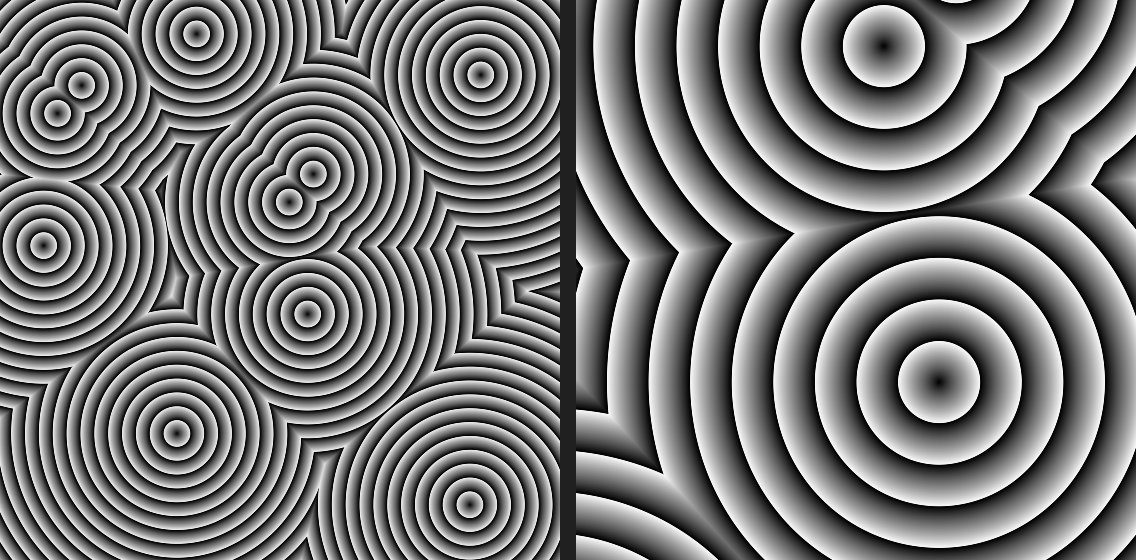
Left: the whole. Right: its middle third, enlarged.
Reproduce this pattern procedurally as a Shadertoy shader.

```glsl
// Concentric sawtooth ripples around scattered sources, meeting along cell borders.
// Cellular noise: the distance to the nearest source is repeated with fract,
// fading from black to white outward and dropping sharply back to black.

#define RINGS 40.4                     // ripples per canvas height
#define PARENTS 8                      // well separated sources
#define LAYOUT_SHIFT vec2(0.07, 0.26)  // moves the whole scatter
#define SCATTER 0.04                   // irregularity of the sources
#define TWIN_OFFSET vec2(-0.043, -0.05)// from a source to its close twin
#define TONE_BEND 0.022                // keeps the extreme tones scarcer

// Low-discrepancy sequence with a sine wobble
vec2 sourcePosition(int index) {
    float i = float(index);
    vec2 spread = fract(LAYOUT_SHIFT + i * vec2(0.75488, 0.56984));
    return spread + SCATTER * sin(i * i * vec2(1.0, 2.0));
}

float nearestSource(vec2 p) {
    float nearest = 10.0;
    for (int i = 1; i <= PARENTS; i++) {
        vec2 source = sourcePosition(i);
        nearest = min(nearest, distance(p, source));

        // Some sources come as close pairs
        bool hasTwin = i > 5 && i % 2 == 0;
        if (hasTwin) nearest = min(nearest, distance(p, source + TWIN_OFFSET));
    }
    return nearest;
}

// One ripple: nearly linear ramp with a one-pixel drop at its end
float ripple(float phase, float pixelWidth) {
    float t = fract(phase);
    float tone = t + TONE_BEND * sin(6.2832 * t);
    return tone * (1.0 - smoothstep(1.0 - pixelWidth, 1.0, t));
}

void mainImage(out vec4 fragColor, in vec2 fragCoord) {
    vec2 p = fragCoord / iResolution.y;
    float pixelWidth = min(RINGS / iResolution.y, 0.5);
    float grey = ripple(nearestSource(p) * RINGS, pixelWidth);
    fragColor = vec4(vec3(grey), 1.0);
}
```
